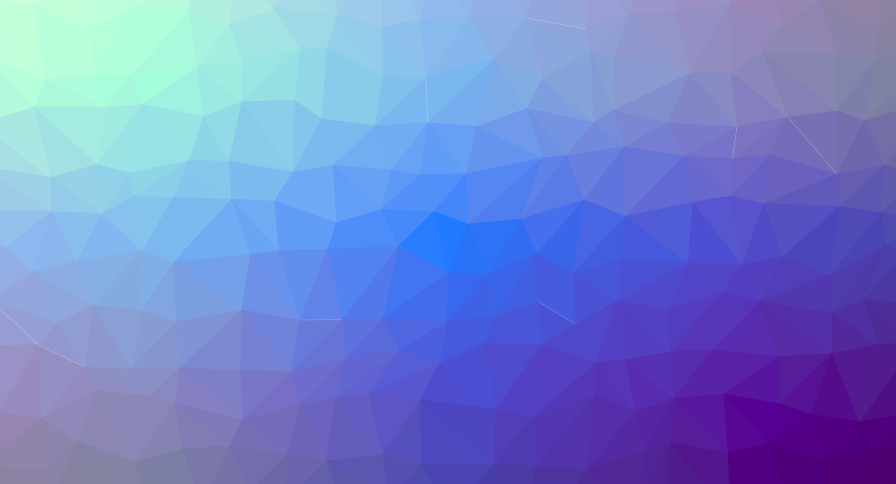
Reproduce this background procedurally as a WebGL 1 fragment shader.

```glsl
precision highp float;
// Low-poly mesh of flat triangles, shaded from pale mint through blue to deep purple.

uniform vec2 u_resolution;

const float CELL = 0.101;                    // lattice spacing, in canvas heights
const vec2 ORIGIN = vec2(-0.014, 0.030);     // lattice corner, from the top left
const float JITTER = 0.33;                   // vertex displacement, in cells
const float SEAM_SHARE = 0.025;              // share of triangles with a bright edge
const float SEAM_LIGHT = 0.30;

// Palette along either axis, from the top left to the bottom right
const vec3 PALE = vec3(0.79, 1.00, 0.85);
const vec3 MINT = vec3(0.64, 1.00, 0.86);
const vec3 BLUE = vec3(0.07, 0.47, 1.00);
const vec3 PURPLE = vec3(0.35, 0.00, 0.61);
const vec3 PLUM = vec3(0.28, 0.00, 0.41);
const float MINT_AT = 0.17;
const float BLUE_AT = 0.50;
const float PURPLE_AT = 0.83;

const mat3 RGB_TO_XYZ = mat3(0.4124, 0.2126, 0.0193,
                             0.3576, 0.7152, 0.1192,
                             0.1805, 0.0722, 0.9505);
const mat3 XYZ_TO_RGB = mat3(3.2406, -0.9689, 0.0557,
                             -1.5372, 1.8758, -0.2040,
                             -0.4986, 0.0415, 1.0570);

vec2 hash2(vec2 p) {
    vec2 q = vec2(dot(p, vec2(127.1, 311.7)), dot(p, vec2(269.5, 183.3)));
    return fract(sin(q) * 43758.545);
}

float cross2(vec2 a, vec2 b) {
    return a.x * b.y - a.y * b.x;
}

// Cube-root XYZ: mixing here is the same as mixing in Lab
vec3 toPerceptual(vec3 rgb) {
    return pow(RGB_TO_XYZ * pow(rgb, vec3(2.2)), vec3(1.0 / 3.0));
}

vec3 fromPerceptual(vec3 c) {
    return pow(clamp(XYZ_TO_RGB * (c * c * c), 0.0, 1.0), vec3(1.0 / 2.2));
}

float ramp(float from, float to, float t) {
    return clamp((t - from) / (to - from), 0.0, 1.0);
}

vec3 palette(float t) {
    vec3 c = mix(toPerceptual(PALE), toPerceptual(MINT), ramp(0.0, MINT_AT, t));
    c = mix(c, toPerceptual(BLUE), ramp(MINT_AT, BLUE_AT, t));
    c = mix(c, toPerceptual(PURPLE), ramp(BLUE_AT, PURPLE_AT, t));
    return mix(c, toPerceptual(PLUM), ramp(PURPLE_AT, 1.0, t));
}

// Equal blend of the horizontal and vertical palettes
vec3 gradientColor(vec2 t) {
    return fromPerceptual(0.5 * (palette(t.x) + palette(t.y)));
}

vec2 vertex(vec2 id) {
    return id + JITTER * (2.0 * hash2(id) - 1.0);
}

float area(vec2 a, vec2 b, vec2 c) {
    return cross2(b - a, c - a);
}

// Signed distance to the line through a and b, positive inside
float edgeDistance(vec2 p, vec2 a, vec2 b) {
    return cross2(b - a, p - a) / length(b - a);
}

// Adds a triangle's color to the sum, weighted by its pixel coverage
void addTriangle(vec2 p, vec2 a, vec2 b, vec2 c, float pixel, inout vec4 sum) {
    float first = edgeDistance(p, a, b);
    float inside = min(first, min(edgeDistance(p, b, c), edgeDistance(p, c, a)));
    float coverage = clamp(0.5 + inside / pixel, 0.0, 1.0);
    if (coverage <= 0.0) return;

    vec2 center = (a + b + c) / 3.0;
    float aspect = u_resolution.x / u_resolution.y;
    vec3 color = gradientColor((center * CELL + ORIGIN) / vec2(aspect, 1.0));

    float seam = step(hash2(floor(center * 16.0)).x, SEAM_SHARE);
    seam *= 1.0 - smoothstep(0.0, 1.2 * pixel, abs(first));
    color = mix(color, vec3(1.0), SEAM_LIGHT * seam);
    sum += vec4(color, 1.0) * coverage;
}

void main() {
    // Lattice coordinates with y running downward
    vec2 pos = vec2(gl_FragCoord.x, u_resolution.y - gl_FragCoord.y) / u_resolution.y;
    vec2 p = (pos - ORIGIN) / CELL;
    float pixel = 1.0 / (u_resolution.y * CELL);
    vec4 sum = vec4(0.0);

    for (int j = -1; j <= 1; j++) {
        for (int i = -1; i <= 1; i++) {
            vec2 id = floor(p) + vec2(float(i), float(j));
            vec2 a = vertex(id);
            vec2 b = vertex(id + vec2(1.0, 0.0));
            vec2 c = vertex(id + vec2(1.0, 1.0));
            vec2 d = vertex(id + vec2(0.0, 1.0));

            // Split along the diagonal that leaves the fuller triangles
            if (min(area(a, b, c), area(a, c, d)) > min(area(a, b, d), area(b, c, d))) {
                addTriangle(p, a, b, c, pixel, sum);
                addTriangle(p, a, c, d, pixel, sum);
            } else {
                addTriangle(p, a, b, d, pixel, sum);
                addTriangle(p, b, c, d, pixel, sum);
            }
        }
    }
    gl_FragColor = vec4(sum.rgb / max(sum.a, 0.001), 1.0);
}
```
